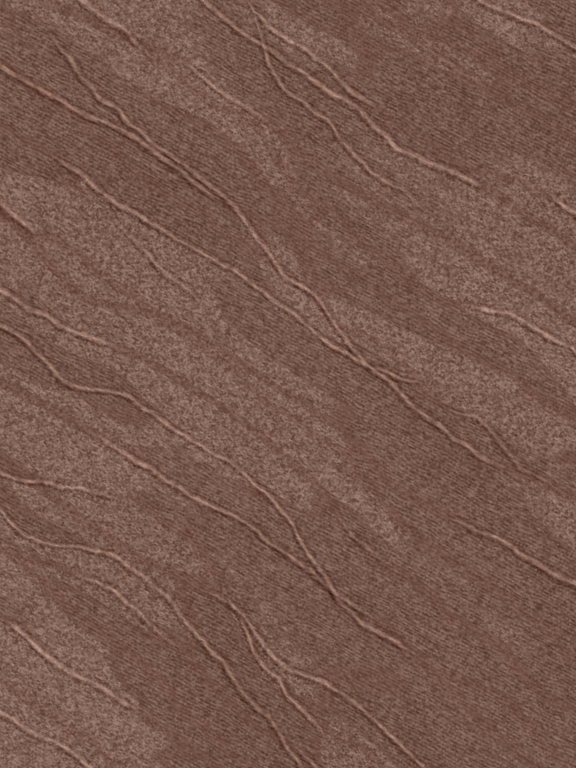
Reproduce this texture procedurally as a Shadertoy shader.

```glsl
// Brown woven fabric with diagonal, leaf-like tonal patches and raised cords.
// A warped flow field bends noise patches and rows of gated cords; a fine
// hatch fills the dark areas and a pebbled weave fills the light ones.

const vec3 CLOTH = vec3(0.470, 0.350, 0.308);
const vec3 RIBBON = vec3(0.440, 0.308, 0.268);
const vec3 CORD_TINT = vec3(1.15, 0.98, 0.82);
const float FLOW_ANGLE = 0.60;
const float HATCH_ANGLE = 0.48;
const float TAU = 6.2831853;

float hash(vec2 p) {
    vec3 q = fract(vec3(p.xyx) * 0.1031);
    q += dot(q, q.yzx + 33.33);
    return fract((q.x + q.y) * q.z);
}

float noise(vec2 p) {
    vec2 i = floor(p), f = fract(p);
    f = f * f * (3.0 - 2.0 * f);
    vec2 e = vec2(0.0, 1.0);
    return mix(mix(hash(i), hash(i + e.yx), f.x),
               mix(hash(i + e.xy), hash(i + e.yy), f.x), f.y);
}

// x runs down to the right, y runs up to the right
vec2 alongSlope(vec2 p, float angle) {
    float c = cos(angle), s = sin(angle);
    return vec2(c * p.x - s * p.y, s * p.x + c * p.y);
}

// Slow bends shared by patches and cords
vec2 bend(vec2 q) {
    float slow = noise(q * vec2(3.4, 2.5) + 21.0) - 0.5;
    float quick = noise(q * vec2(8.0, 6.0) + 57.0) - 0.5;
    return q + vec2(0.0, 0.085 * slow + 0.022 * quick);
}

// Signed distance to the wandering cord of this row, and its visibility
vec2 cordRow(vec2 q, float spacing, float seed, float threshold) {
    float row = floor(q.y / spacing);
    float lane = row * 17.0 + seed;
    float wander = 0.50 * (noise(vec2(q.x * 4.0, lane)) - 0.5)
                 + 0.14 * (noise(vec2(q.x * 13.0, lane + 5.0)) - 0.5)
                 + 0.04 * (noise(vec2(q.x * 45.0, lane + 7.0)) - 0.5);
    float d = (fract(q.y / spacing) - 0.5 - wander) * spacing;
    float gate = noise(vec2(q.x * 4.2, lane + 9.0)) - threshold;
    return vec2(d, smoothstep(0.0, 0.16, gate));
}

float bump(float x) {
    return exp(-x * x);
}

// Lit crest with a deep shadow below and a faint one above
float cordShade(float d, float width, float beads) {
    return 0.125 * beads * bump(d / width)
         - 0.095 * bump(d / width + 1.9)
         - 0.045 * bump(d / width - 2.0);
}

// Broken slanting threads
float hatch(vec2 p) {
    vec2 q = alongSlope(p, HATCH_ANGLE);
    float drift = noise(q * vec2(40.0, 60.0));
    float thread = sin(TAU * (q.y * 215.0 + drift * 1.2));
    return 0.027 * thread
         + 0.09 * (noise(q * vec2(150.0, 330.0)) - 0.5)
         + 0.13 * (noise(q * vec2(400.0, 460.0) + 19.0) - 0.5);
}

// Small rounded stitches
float pebble(vec2 p) {
    vec2 q = alongSlope(p, HATCH_ANGLE);
    float thread = sin(TAU * (q.y * 200.0 + 2.0 * noise(q * vec2(110.0, 80.0))));
    return 0.014 * thread
         + 0.13 * (noise(q * vec2(230.0, 340.0) + 31.0) - 0.5)
         + 0.16 * (noise(q * vec2(430.0, 470.0) + 77.0) - 0.5);
}

void mainImage(out vec4 fragColor, in vec2 fragCoord) {
    vec2 p = fragCoord / iResolution.y;
    vec2 flow = bend(alongSlope(p, FLOW_ANGLE));
    float rough = noise(alongSlope(p, HATCH_ANGLE) * vec2(140.0, 260.0)) - 0.5;

    // Cords and flat ribbons; each layer is sparser and a little steeper
    float relief = 0.0, crest = 0.0, ribbon = 0.0, side = 0.0;
    for (int i = 0; i < 3; i++) {
        float layer = float(i);
        vec2 q = bend(alongSlope(p, FLOW_ANGLE - 0.03 + 0.07 * layer));
        vec2 cord = cordRow(q, 0.095 + 0.04 * layer, 3.0 + 41.0 * layer,
                            0.45 + 0.10 * layer);
        float d = cord.x + 0.0018 * rough;
        float beads = 0.35 + 1.2 * noise(q * vec2(150.0, 90.0));
        float width = 0.0026 * (0.6 + 0.4 * cord.y);
        relief += cord.y * cordShade(d, width, beads);
        crest = max(crest, cord.y * bump(d / (width * 1.6)));
        side += (0.4 + 0.6 * cord.y) * sign(d) * exp(-abs(d) / 0.022);
        float strip = 1.0 - smoothstep(0.005, 0.0075, abs(d));
        ribbon = max(ribbon, strip * (1.0 - cord.y) * (0.9 - 0.3 * layer));
    }

    // Leaf-like patches: crisp in places, dissolving into threads in others
    float fray = noise(alongSlope(p, HATCH_ANGLE) * vec2(110.0, 270.0)) - 0.5;
    float softness = smoothstep(0.35, 0.7, noise(flow * vec2(5.0, 14.0) + 7.0));
    float field = noise(flow * vec2(4.4, 14.5) + 11.0) - 0.5
                + 0.40 * (noise(flow * vec2(9.0, 32.0) + 43.0) - 0.5)
                - 0.11 * side;
    float edge = mix(0.02, 0.10, softness);
    float light = smoothstep(-edge, edge, field + mix(0.08, 0.32, softness) * fray);
    float sheen = noise(flow * vec2(3.5, 7.0) + 83.0) - 0.5;

    // Smooth dark borders follow the crisp patch edges
    float border = 1.0 - smoothstep(0.03, 0.05, abs(field + 0.045 + 0.03 * rough));
    ribbon = max(ribbon, border * (1.0 - softness) * (1.0 - crest) * 0.8);

    // Combine tone, weave and relief
    float weave = mix(hatch(p), pebble(p), light);
    float tone = mix(-0.021, 0.024, light) + 0.03 * sheen;
    vec3 color = CLOTH + tone + weave * (1.0 - 0.35 * crest);
    color = mix(color, RIBBON + 0.6 * weave, ribbon * 0.8);
    color += relief * mix(vec3(1.0), CORD_TINT, crest);
    fragColor = vec4(clamp(color, 0.0, 1.0), 1.0);
}
```
